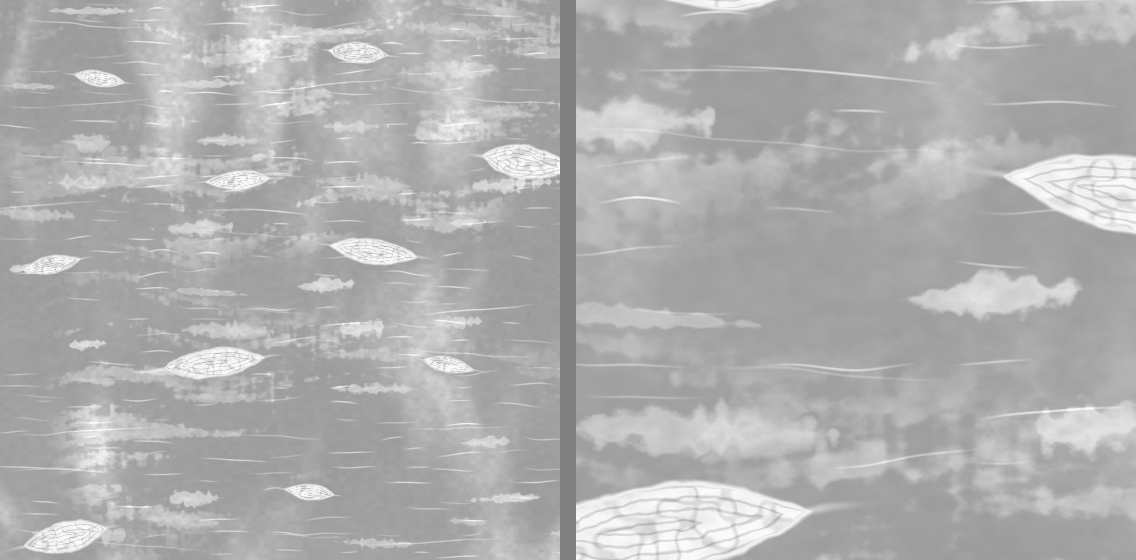
Left: the whole. Right: its middle third, enlarged.
Write a WebGL 1 fragment shader that draws this texture map.

```glsl
precision highp float;
// Grey birch bark: cloudy smears and frayed bands over a flat ground, crossed by
// fine scratches, pale flakes and lens-shaped scars with ringed, cracked cores.
// Marks are scattered on jittered grids; all cloudiness comes from value noise.
uniform vec2 u_resolution;

vec3 hash3(vec2 p) {
  vec3 q = fract(p.xyx * vec3(0.1031, 0.1030, 0.0973));
  q += dot(q, q.yxz + 33.33);
  return fract((q.xxy + q.yzz) * q.zyx);
}

float noise(vec2 p) {
  vec2 i = floor(p), f = fract(p);
  f = f * f * (3.0 - 2.0 * f);
  return mix(mix(hash3(i).x, hash3(i + vec2(1, 0)).x, f.x),
             mix(hash3(i + vec2(0, 1)).x, hash3(i + vec2(1, 1)).x, f.x), f.y);
}

float fbm(vec2 p) {
  float sum = 0.0, amp = 0.533;
  for (int i = 0; i < 4; i++) {
    sum += amp * noise(p);
    p = p * 2.03 + vec2(17.3, 9.1);
    amp *= 0.5;
  }
  return sum;
}

// Offset from the jittered centre of a grid cell, turned by a small slope
vec2 fromCentre(vec2 uv, vec2 grid, vec2 cell, vec2 jitter, float slope) {
  vec2 p = uv - (cell + 0.2 + 0.6 * jitter) / grid;
  return vec2(p.x + slope * p.y, p.y - slope * p.x);
}

// Thin, tapered, slightly bent horizontal lines
float scratches(vec2 uv, vec2 grid, float seed, float pixel) {
  float line = 0.0;
  float wobble = 0.006 * (noise(uv * vec2(24.0, 9.0) + seed) - 0.5);
  for (int j = -1; j <= 1; j++)
    for (int i = -1; i <= 1; i++) {
      vec2 cell = floor(uv * grid) + vec2(i, j);
      vec3 place = hash3(cell + seed), form = hash3(cell + seed + 61.0);
      vec2 p = fromCentre(uv, grid, cell, place.xy, (form.y - 0.45) * 0.2);
      float x = p.x * grid.x / mix(0.12, 0.45, form.x);
      float d = abs(p.y + wobble + (form.z - 0.5) * 0.004 * x * x);
      float taper = max(0.0, 1.0 - x * x);
      float strength = step(0.35, place.z) * mix(0.3, 1.0, form.z);
      line = max(line, strength * taper * (1.0 - smoothstep(0.0, 0.0007 + pixel, d)));
    }
  return line;
}

// Ragged pale flakes, frayed by fine upright fibres
float flakes(vec2 uv, float fray) {
  vec2 grid = vec2(4.0, 11.0);
  float cover = 0.0;
  for (int j = -1; j <= 1; j++)
    for (int i = -1; i <= 1; i++) {
      vec2 cell = floor(uv * grid) + vec2(i, j);
      vec3 place = hash3(cell + 137.0), form = hash3(cell + 211.0);
      vec2 p = fromCentre(uv, grid, cell, place.xy, (form.z - 0.5) * 0.16);
      vec2 q = p / vec2(mix(0.035, 0.1, form.x), mix(0.006, 0.017, form.y));
      float edge = abs(q.y) + q.x * q.x + fray;
      float strength = step(0.38, place.z) * mix(0.5, 1.0, form.z);
      cover = max(cover, strength * (1.0 - smoothstep(0.5, 1.05, edge)));
    }
  return cover;
}

// Lens scars: x = cover, y = 0 at the core to 1 at the rim, z = dark halo
vec3 scars(vec2 uv, float ragged, float pixel) {
  vec2 grid = vec2(4.0, 5.0);
  vec3 scar = vec3(0.0, 1.0, 0.0);
  for (int j = -1; j <= 1; j++)
    for (int i = -1; i <= 1; i++) {
      vec2 cell = floor(uv * grid) + vec2(i, j);
      vec3 place = hash3(cell + 307.0), form = hash3(cell + 401.0);
      float present = 1.0 - mod(cell.x + cell.y, 2.0);
      vec2 p = fromCentre(uv, grid, cell, place.xy, (form.z - 0.45) * 0.5);
      vec2 size = vec2(mix(0.045, 0.11, form.x), mix(0.014, 0.042, form.x * (0.4 + 0.6 * form.y)));
      vec2 q = p / size;
      q.x += 0.2 * (place.z - 0.5) * (1.0 - q.x * q.x);
      float field = abs(q.y) + q.x * q.x + ragged;
      float soft = 0.04 + pixel / size.y;
      float lens = 1.0 - smoothstep(1.0 - soft, 1.0 + soft, field);
      float tail = 1.0 - smoothstep(0.0, 0.16, abs(q.y + ragged * 0.6));
      tail *= 0.7 * (1.0 - smoothstep(0.8, 1.5, abs(q.x)));
      scar.x = max(scar.x, present * max(lens, tail));
      scar.y = min(scar.y, mix(1.0, field, present));
      scar.z = max(scar.z, present * (1.0 - smoothstep(0.8, 2.4, field)));
    }
  return scar;
}

void main() {
  vec2 uv = gl_FragCoord.xy / u_resolution;
  float pixel = 1.0 / u_resolution.y;
  float grain = fbm(uv * vec2(90.0, 120.0));
  float fibre = noise(uv * vec2(150.0, 22.0));

  // Ground with upright smears and broken horizontal bands
  float shade = 0.6 + 0.05 * fbm(uv * vec2(4.0, 6.0)) + 0.04 * (grain - 0.5);
  vec2 drift = uv + 0.08 * (vec2(noise(uv * 5.0), noise(uv * 5.0 + 40.0)) - 0.5);
  float smear = smoothstep(0.45, 0.78, fbm(drift * vec2(6.0, 2.3) + 5.0));
  float band = fbm(drift * vec2(5.0, 27.0) + 70.0) + 0.12 * (fibre - 0.5) + 0.16 * (grain - 0.5);
  band = smoothstep(0.55, 0.68, band) * smoothstep(0.3, 0.65, noise(uv * vec2(4.0, 6.0) + 31.0));
  vec3 scar = scars(uv, 0.4 * (fbm(uv * vec2(26.0, 40.0)) - 0.5), pixel);
  shade += (smear * (0.13 + 0.12 * grain) + band * (0.07 + 0.1 * grain)) * (1.0 - 0.6 * scar.z);

  // Flakes and scratches
  float fray = 0.8 * (fibre - 0.5) + 1.3 * (grain - 0.5);
  shade = mix(shade, 0.85 + 0.16 * (grain - 0.4), flakes(uv, fray));
  float line = max(scratches(uv, vec2(9.0, 34.0), 503.0, pixel),
                   scratches(uv, vec2(3.0, 15.0), 607.0, pixel));
  shade += 0.24 * line;

  // Scar cores: wavering rings, fine cracks and a clean bright rim
  float ring = abs(fract(scar.y * 4.0 + 1.6 * fbm(uv * 32.0)) - 0.5);
  float crack = abs(noise(uv * vec2(85.0, 110.0) + 9.0) - 0.5);
  float core = 0.96 - 0.13 * (1.0 - smoothstep(0.03, 0.2, ring))
             - 0.1 * (1.0 - smoothstep(0.02, 0.16, crack)) + 0.12 * (grain - 0.5);
  core = mix(core, 0.95, smoothstep(0.84, 0.94, scar.y));
  shade = mix(shade, core, scar.x);

  gl_FragColor = vec4(vec3(clamp(shade, 0.0, 0.98)), 1.0);
}
```
